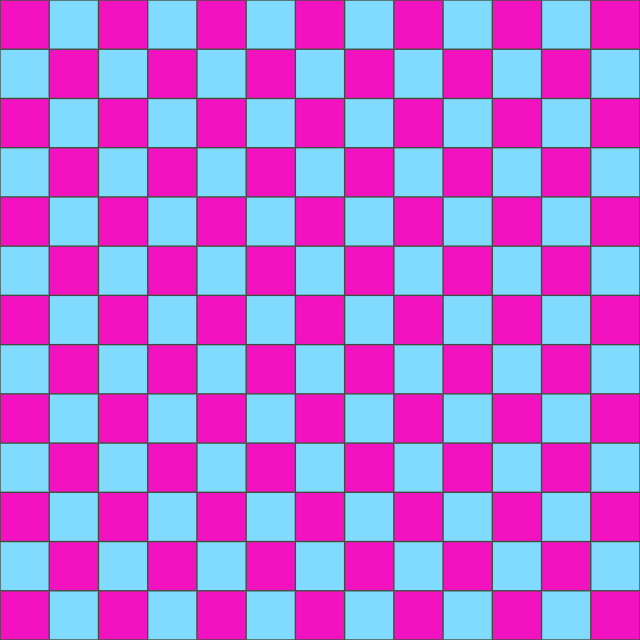
Reproduce this pattern procedurally as a Shadertoy shader.

```glsl
// Two-colour checkerboard of square cells with thin dark grid lines.

const float CELLS = 13.0;        // cells across and down
const float LINE_WIDTH = 0.028;  // in cell widths
const vec3 MAGENTA = vec3(0.95, 0.07, 0.75);
const vec3 SKY = vec3(0.50, 0.86, 1.00);
const vec3 LINE_COLOR = vec3(0.25, 0.31, 0.24);

// Distance from each coordinate to its nearest grid line
vec2 gridDistance(vec2 p) {
    return 0.5 - abs(fract(p) - 0.5);
}

// 1 on even cells, 0 on odd cells, with edges softened over one pixel
float checker(vec2 p, float pixel) {
    vec2 side = 1.0 - 2.0 * mod(floor(p), 2.0);
    vec2 wave = side * clamp(2.0 * gridDistance(p) / pixel, 0.0, 1.0);
    return 0.5 + 0.5 * wave.x * wave.y;
}

// Pixel coverage of the grid lines
float gridLines(vec2 p, float pixel) {
    vec2 edge = 0.5 * LINE_WIDTH - gridDistance(p);
    vec2 coverage = clamp(0.5 + edge / pixel, 0.0, min(1.0, LINE_WIDTH / pixel));
    return max(coverage.x, coverage.y);
}

void mainImage(out vec4 fragColor, in vec2 fragCoord) {
    // Cell coordinates and the size of one pixel in cells
    float pixel = CELLS / iResolution.y;
    vec2 p = fragCoord * pixel;

    // Filled cells, then the lines on top
    vec3 color = mix(SKY, MAGENTA, checker(p, pixel));
    color = mix(color, LINE_COLOR, gridLines(p, pixel));
    fragColor = vec4(color, 1.0);
}
```
